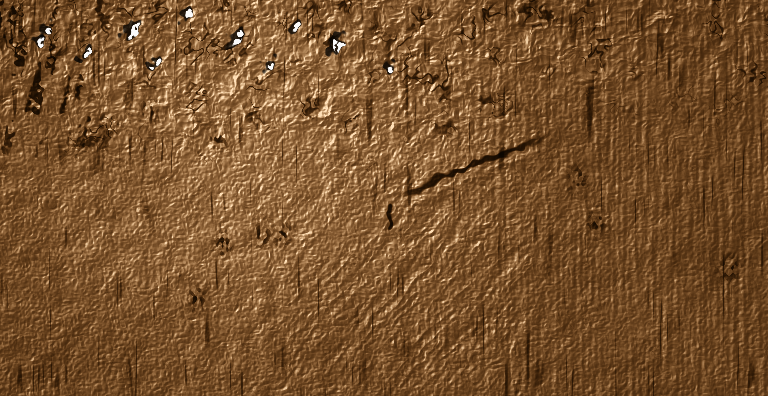
Write a Shadertoy shader that draws this texture.

```glsl
// Crumpled bronze-brown sheet in raking light: wrinkles, vertical scratches, a diagonal tear and white chips.

vec2 hash2(vec2 p) {
    p = vec2(dot(p, vec2(127.1, 311.7)), dot(p, vec2(269.5, 183.3)));
    return fract(sin(p) * 43758.5);
}

// Gradient noise, roughly -0.7 to 0.7
float gradientNoise(vec2 p) {
    vec2 i = floor(p), f = fract(p);
    vec2 u = f * f * f * (f * (f * 6.0 - 15.0) + 10.0);
    vec2 o = vec2(0.0, 1.0);
    float a = dot(hash2(i) * 2.0 - 1.0, f);
    float b = dot(hash2(i + o.yx) * 2.0 - 1.0, f - o.yx);
    float c = dot(hash2(i + o.xy) * 2.0 - 1.0, f - o.xy);
    float d = dot(hash2(i + 1.0) * 2.0 - 1.0, f - 1.0);
    return mix(mix(a, b, u.x), mix(c, d, u.x), u.y);
}

// Torn, flaky zone along the top, reaching lowest left of the middle
float roughness(vec2 p) {
    float edge = p.y + 0.35 * gradientNoise(p * 5.0) - 0.12 * smoothstep(1.0, 1.5, p.x);
    return smoothstep(0.55, 0.78, edge);
}

// Tear coordinates: x runs 0 to 1 along it, y is the signed distance across
vec2 tearSpace(vec2 p) {
    vec2 q = p - vec2(1.01, 0.515);
    vec2 along = normalize(vec2(0.39, 0.155));
    float across = dot(q, vec2(-along.y, along.x));
    float wobble = 0.018 * gradientNoise(p * 11.0) + 0.014 * gradientNoise(p * 37.0);
    return vec2(dot(q, along) / 0.42, across + wobble);
}

float tearMask(float t) {
    return smoothstep(-0.04, 0.12, t) * (1.0 - smoothstep(0.7, 1.05, t));
}

float height(vec2 p) {
    float rough = roughness(p);
    vec2 warp = vec2(gradientNoise(p * 23.0), gradientNoise(p * 23.0 + 40.0));
    vec2 q = p + warp * mix(0.006, 0.014, rough);
    vec2 r = mat2(0.8, 0.6, -0.6, 0.8) * q;

    // Leathery wrinkles with sharp creases, calmer towards the right
    float calm = mix(1.0, 0.75, smoothstep(1.1, 1.7, p.x));
    float h = calm * (0.9 * abs(gradientNoise(r * 52.0)) / 52.0
                    - 0.9 * abs(gradientNoise(r.yx * 83.0 + 7.0)) / 83.0
                    + 0.7 * gradientNoise(q * 118.0 + 13.0) / 118.0
                    + 0.45 * gradientNoise(r * 19.0 + 3.0) / 19.0);

    // Flakes
    h -= rough * (0.8 * abs(gradientNoise(r * 17.0 + 5.0)) / 17.0
                + 0.9 * abs(gradientNoise(r * 40.0 + 9.0)) / 40.0);

    // Vertical drawing marks
    float streaky = mix(0.3, 1.0, smoothstep(0.7, 1.5, p.x));
    h += streaky * gradientNoise(vec2(p.x * 78.0 + warp.x * 0.2, p.y * 7.0)) / 78.0;

    // Diagonal strokes in the lower middle
    vec2 d = p - vec2(1.05, 0.3);
    vec2 stroke = vec2(dot(p, vec2(0.77, -0.64)) * 42.0, dot(p, vec2(0.64, 0.77)) * 8.0);
    h -= 1.1 * exp(-dot(d, d) * 6.0) * abs(gradientNoise(stroke + warp * 0.5)) / 42.0;

    // Raised lip of the tear and the fold below it
    vec2 t = tearSpace(p);
    float lip = smoothstep(-0.012, 0.002, t.y) * exp(-max(t.y, 0.0) * 25.0);
    float fold = exp(-pow((t.y + 0.033) / 0.012, 2.0));
    return h + tearMask(t.x) * (0.014 * lip + 0.011 * fold);
}

void mainImage(out vec4 fragColor, in vec2 fragCoord) {
    vec2 p = fragCoord / iResolution.y;
    float rough = roughness(p);

    // Raking light from the upper left; shadows level off, highlights do not
    vec2 toLight = normalize(vec2(-0.75, 0.66)) * 0.003;
    float slope = (height(p - toLight * 0.5) - height(p + toLight * 0.5)) / 0.003;
    slope = slope < 0.0 ? slope / (1.0 - 0.35 * slope) : min(slope, 2.4);

    // Broad sheen left of the middle
    vec2 s = (p - vec2(0.66, 0.66)) / vec2(0.62, 0.52);
    float sheen = 0.4 + 0.2 * exp(-dot(s, s)) + 0.06 * gradientNoise(p * 4.0);
    float tone = sheen * exp(0.3 * slope);

    // Fine dark creases, dense among the flakes
    float crease = abs(gradientNoise(p * 31.0 + 1.2 * gradientNoise(p * 40.0)));
    float patchy = smoothstep(0.0, 0.25, gradientNoise(p * 13.0 + 60.0));
    tone *= 1.0 - mix(0.12, 0.65, rough) * patchy * (1.0 - smoothstep(0.02, 0.09, crease));

    // Thin broken scratches
    float scratch = abs(gradientNoise(vec2(p.x * 36.0, p.y * 1.1) + 5.0));
    float broken = smoothstep(0.0, 0.3, gradientNoise(p * vec2(19.0, 9.0) + 20.0));
    tone *= 1.0 - 0.5 * broken * (1.0 - smoothstep(0.015, 0.06, scratch));

    // Dark ragged drips at the upper left
    float drip = gradientNoise(vec2(p.x * 38.0, p.y * 10.0) + gradientNoise(p * 55.0));
    float dripZone = smoothstep(0.5, 0.7, p.y) * (1.0 - smoothstep(0.2, 0.4, p.x));
    tone *= 1.0 - 0.75 * dripZone * smoothstep(0.15, 0.3, drip);

    // Ragged shadow in the tear and in the notch at its lower end
    vec2 t = tearSpace(p);
    float width = 0.006 + 0.009 * gradientNoise(p * 43.0 + 8.0);
    float tear = 1.0 - smoothstep(width - 0.002, width + 0.003, abs(t.y + 0.006));
    tone *= 1.0 - 0.7 * tear * tearMask(t.x);
    vec2 n = p - vec2(0.985, 0.455);
    n.x += 0.014 * gradientNoise(p * 40.0);
    n.y -= clamp(n.y, -0.03, 0.025);
    tone *= 1.0 - 0.8 * (1.0 - smoothstep(0.003, 0.008, length(n)));

    // Scattered scuffs
    for (int i = 0; i < 9; i++) {
        vec2 center = hash2(vec2(float(i), 3.7)) * vec2(1.9, 0.75);
        vec2 d = (p - center) / vec2(0.025, 0.032);
        float ragged = gradientNoise(p * vec2(85.0, 55.0) + float(i));
        tone *= 1.0 - 0.8 * exp(-dot(d, d)) * smoothstep(0.0, 0.15, ragged);
    }

    // Bronze ramp: brown shadows, pale tan highlights
    tone = clamp(tone, 0.0, 1.0);
    vec3 color = tone * vec3(1.0, 0.47 + 0.41 * tone, 0.72 * tone);

    // White chips with dark ragged rims
    for (int i = 0; i < 11; i++) {
        vec2 h = hash2(vec2(float(i), 11.3));
        vec2 d = p - vec2(0.03 + (float(i) + h.x) * 0.088, 0.76 + 0.2 * h.y);
        float size = mix(0.009, 0.022, fract(h.x * 7.0));
        d = vec2(d.x * 0.8 - d.y * 0.6, d.x * 0.6 + d.y * 0.8) / vec2(0.75, 1.25);
        float edge = length(d) - size + 0.025 * gradientNoise(p * 55.0);
        float rim = 1.0 - smoothstep(0.001, 0.006, edge + d.x * 0.4);
        color *= 1.0 - 0.75 * rim;
        float speckle = smoothstep(-0.2, -0.1, gradientNoise(p * 90.0));
        color = mix(color, vec3(0.98), speckle * (1.0 - smoothstep(-0.004, -0.001, edge)));
    }
    fragColor = vec4(color, 1.0);
}
```
